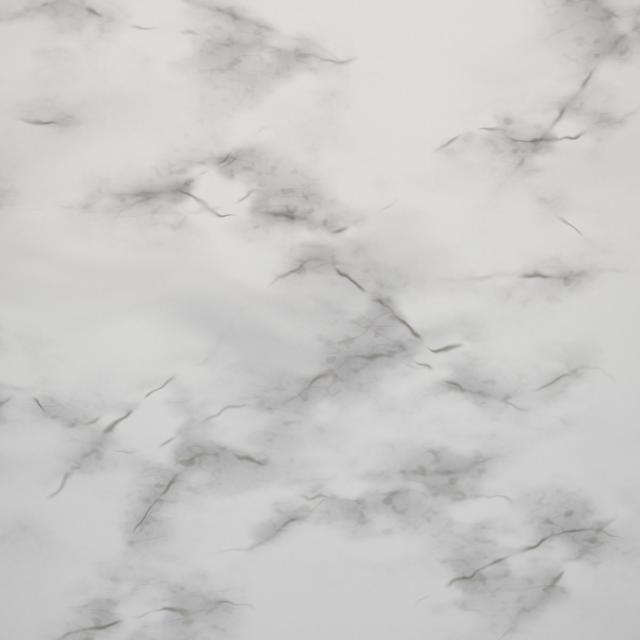
Write a Shadertoy shader that draws this texture.

```glsl
// Polished white marble: a softly shaded pale ground with smoky grey clouds,
// crossed by long wavering veins and short slanted strokes. Each vein is a
// distance to a noisy curve, with a wide grey halo and a thin broken olive core.

#define LONG_VEINS 7
#define SHORT_VEINS 12
#define WANDER 0.15
#define HALO_WIDTH 0.032
#define CORE_WIDTH 0.0030
#define HALO_STRENGTH 0.95
#define CORE_STRENGTH 0.60
#define CLOUD_STRENGTH 0.50

const vec3 WARM_WHITE = vec3(0.868, 0.864, 0.853);
const vec3 COOL_WHITE = vec3(0.835, 0.836, 0.838);
const vec3 CLOUD_GREY = vec3(0.715, 0.710, 0.712);
const vec3 HALO_GREY  = vec3(0.605, 0.600, 0.603);
const vec3 CORE_OLIVE = vec3(0.400, 0.385, 0.335);

float hash(float n) {
    n = fract(n * 0.1031);
    n *= n + 33.33;
    return fract(n * (n + n));
}

vec2 gradientAt(vec2 cell) {
    vec3 h = fract(cell.xyx * vec3(0.1031, 0.1030, 0.0973));
    h += dot(h, h.yzx + 33.33);
    return 2.4 * fract((h.xx + h.yz) * h.zy) - 1.2;
}

// Gradient noise, roughly -0.7 to 0.7
float noise(vec2 p) {
    vec2 i = floor(p), f = p - i;
    vec2 u = f * f * (3.0 - 2.0 * f);
    vec2 e = vec2(1.0, 0.0);
    float low = mix(dot(gradientAt(i), f), dot(gradientAt(i + e.xy), f - e.xy), u.x);
    float high = mix(dot(gradientAt(i + e.yx), f - e.yx), dot(gradientAt(i + e.xx), f - e.xx), u.x);
    return mix(low, high, u.y);
}

// Gradient noise along a line
float lineNoise(float x) {
    float i = floor(x), f = x - i;
    float left = (2.0 * hash(i) - 1.0) * f;
    float right = (2.0 * hash(i + 1.0) - 1.0) * (f - 1.0);
    return 1.5 * mix(left, right, f * f * (3.0 - 2.0 * f));
}

float fbm(vec2 p, int octaves) {
    float sum = 0.0, amp = 1.0;
    for (int i = 0; i < octaves; i++) {
        sum += amp * noise(p);
        p = mat2(1.6, 1.2, -1.2, 1.6) * p + 5.3;
        amp *= 0.5;
    }
    return sum;
}

// Returns (halo, core) at signed distance d; smoke spreads unevenly by side
vec2 stroke(float d, float id, float width, float thick) {
    float side = smoothstep(-0.004, 0.004, d);
    width *= 0.45 + 1.2 * mix(hash(id + 0.4), hash(id + 0.7), side);
    return vec2(exp(-abs(d) / width), exp(-d * d / (thick * thick)));
}

void mainImage(out vec4 fragColor, in vec2 fragCoord) {
    vec2 uv = fragCoord / iResolution.xy;
    vec2 p = fragCoord / iResolution.y;

    // Ground, dimmer toward the sides and the bottom
    vec3 color = mix(COOL_WHITE, WARM_WHITE, smoothstep(0.1, 0.9, uv.y));
    color -= 0.035 * pow(abs(2.0 * uv.x - 1.0), 3.0) + 0.045 * pow(1.0 - uv.y, 4.0);

    // Broad clouds, densest in the middle band
    float warp = noise(p * 4.0 + 4.7);
    float cloud = smoothstep(-0.10, 0.60, fbm((p + 0.08 * warp) * vec2(2.3, 6.0) + 11.4, 3));
    float band = exp(-pow((uv.y - 0.48) / 0.16, 2.0));
    color = mix(color, CLOUD_GREY, CLOUD_STRENGTH * cloud * (0.55 + 0.6 * band));

    // Noise shared by all veins: roughness, smoke, swelling and breaks
    float jag = 0.015 * fbm(p * 17.0 + 2.9, 3);
    float smoke = smoothstep(-0.40, 0.45, fbm(p * vec2(9.0, 15.0) + 7.4, 3));
    float broken = smoothstep(-0.15, 0.35, noise(p * vec2(20.0, 32.0) + 1.7));
    float thick = CORE_WIDTH * (1.0 + 1.5 * noise(p * 26.0 + 14.2));
    thick = max(thick, 0.7 / iResolution.y);
    vec2 stain = vec2(0.0);

    // Long veins, fading in and out along their length
    for (int i = 0; i < LONG_VEINS; i++) {
        float id = float(i) + 3.0;
        float level = (float(i) + 0.25 + 0.5 * hash(id)) / float(LONG_VEINS);
        float slope = 0.24 * (hash(id + 31.0) - 0.4);
        float d = p.y - level - slope * (p.x - 0.5) - jag;
        if (abs(d) > 0.25) continue;
        float x = p.x * 2.6 + id * 17.37;
        d -= WANDER * (lineNoise(x) + 0.5 * lineNoise(x * 2.1 + 40.0));
        float presence = smoothstep(-0.15, 0.30, lineNoise(x * 1.3 + 90.0));
        stain += vec2(presence, sqrt(presence)) * stroke(d, id, HALO_WIDTH, thick);
    }

    // Short slanted strokes, scattered
    for (int i = 0; i < SHORT_VEINS; i++) {
        float id = float(i) + 50.0;
        vec2 q = p - vec2(hash(id), fract(float(i) * 0.618 + 0.1));
        float reach = 0.04 + 0.09 * hash(id + 13.0);
        float tilt = hash(id + 71.0) * 2.0 - 0.8;
        float slope = tilt * abs(tilt);
        float d = (q.y - slope * q.x - 0.05 * warp - jag) / sqrt(1.0 + slope * slope);
        float presence = 0.85 * exp(-q.x * q.x / (reach * reach));
        stain += presence * stroke(d, id, HALO_WIDTH * (0.35 + 2.0 * reach), thick);
    }
    stain *= vec2(smoke, broken);

    // Fine threads and grit inside the smoke
    float thread = 1.0 - smoothstep(0.0, 0.10, abs(fbm(p * vec2(10.0, 24.0) + 3.1, 3)));
    float grit = smoothstep(0.10, 0.55, fbm(p * vec2(44.0, 64.0) + 8.6, 2));
    float halo = 1.0 - exp(-1.5 * stain.x);
    float core = min(1.0, stain.y + halo * (0.28 * thread + 0.65 * grit));
    color = mix(color, HALO_GREY, HALO_STRENGTH * halo);
    color = mix(color, CORE_OLIVE, CORE_STRENGTH * core);

    // Faint crystalline grain
    color += 0.007 * noise(p * 150.0) * (1.0 + 3.0 * halo);
    fragColor = vec4(color, 1.0);
}
```
